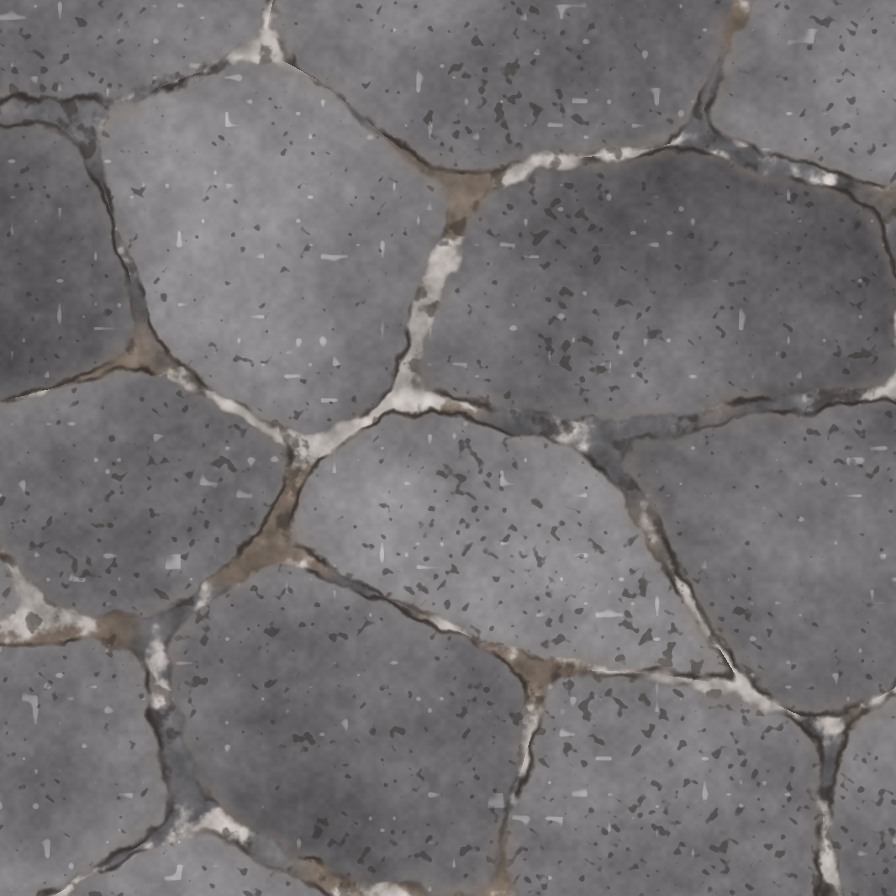
Write a three.js fragment shader that draws this texture.

```glsl
// Worn grey cobblestones with pitted faces and crumbly pale and tan mortar joints.
#define GRID vec2(2.6, 3.5)      // stones across and up
#define JITTER 0.60              // irregularity of the stone layout
#define FLATTEN vec2(1.0, 1.9)   // turns hexagonal cells into squarer blocks
#define ROUNDING 64.0            // lower values give rounder corners
#define JOINT 0.0070             // half width of the joints
#define SOFT 0.0028              // softness of the outlines
#define PIT_DEPTH 0.50           // darkness of the pits
#define STONE vec3(0.460, 0.453, 0.462)
#define PALE vec3(0.69, 0.665, 0.65)
#define TAN vec3(0.48, 0.43, 0.39)
#define DARK vec3(0.20, 0.18, 0.17)

varying vec2 vUv;

float hash(vec2 p) {
  return fract(sin(dot(p, vec2(127.1, 311.7))) * 43758.5);
}

vec2 hash2(vec2 p) {
  return vec2(hash(p), hash(p + 17.3));
}

float noise(vec2 p) {
  vec2 i = floor(p);
  vec2 f = fract(p);
  f = f * f * (3.0 - 2.0 * f);
  float low = mix(hash(i), hash(i + vec2(1.0, 0.0)), f.x);
  float high = mix(hash(i + vec2(0.0, 1.0)), hash(i + 1.0), f.x);
  return mix(low, high, f.y);
}

float fbm(vec2 p) {
  float sum = 0.0;
  float amp = 0.5;
  for (int i = 0; i < 4; i++) {
    sum += amp * noise(p);
    p = mat2(1.6, 1.2, -1.2, 1.6) * p + 5.7;
    amp *= 0.5;
  }
  return sum / 0.9375;
}

// Offset vector that bends straight lines.
vec2 wobble(vec2 p) {
  return vec2(noise(p), noise(p + 40.0)) - 0.5;
}

// Centre of a stone in canvas units; odd rows are shifted like brickwork.
vec2 stoneCentre(vec2 id) {
  vec2 shift = vec2(0.5 * mod(id.y, 2.0), 0.0);
  return (id + 0.5 + shift + JITTER * (hash2(id + 3.0) - 0.5)) / GRID;
}

// Rounded distance to the stone border in x, stone id in yz.
vec3 cobbles(vec2 p) {
  vec2 base = floor(p * GRID);
  vec2 id = base;
  float nearest = 9.0;
  for (int y = -2; y <= 2; y++) {
    for (int x = -2; x <= 2; x++) {
      vec2 cell = base + vec2(float(x), float(y));
      vec2 away = p - stoneCentre(cell);
      float d = dot(away * FLATTEN, away);
      if (d < nearest) { nearest = d; id = cell; }
    }
  }
  vec2 own = stoneCentre(id);
  float sum = 0.0;
  for (int y = -2; y <= 2; y++) {
    for (int x = -2; x <= 2; x++) {
      vec2 other = stoneCentre(id + vec2(float(x), float(y)));
      vec2 gap = (other - own) * FLATTEN;
      if (dot(gap, gap) > 0.0001) {
        float d = dot(0.5 * (own + other) - p, normalize(gap));
        sum += exp(-ROUNDING * d);
      }
    }
  }
  return vec3(-log(sum) / ROUNDING, id);
}

// Irregular pock marks; wear from 0 to 1 makes them denser.
float pits(vec2 p, float wear) {
  vec2 q = mat2(0.8, 0.6, -0.6, 0.8) * p;
  float pocks = 0.62 * noise(q * 105.0) + 0.38 * noise(q * 190.0 + 7.0);
  float level = mix(0.78, 0.64, wear);
  return smoothstep(level, level + 0.13, pocks);
}

void main() {
  vec2 p = vUv + vec2(0.4, 0.3);
  vec3 cobble = cobbles(p + 0.12 * wobble(p * 2.3) + 0.022 * wobble(p * 8.0));
  vec2 id = cobble.yz;

  // Ragged border with joints of changing width
  float width = JOINT * mix(-0.3, 2.1, noise(p * 7.0 + 11.0));
  float ragged = 0.020 * (fbm(p * 36.0 + id * 7.0) - 0.5);
  float edge = cobble.x - width + ragged;

  // Stone face: own shade, broad mottling and fine grain
  float wear = smoothstep(0.35, 0.68, fbm(p * 5.0 + 21.0));
  float mottle = fbm(p * 4.5 + id * 3.0) - 0.5;
  float blotch = fbm(p * 34.0 + 15.0) - 0.5;
  float grain = noise(p * 170.0) + noise(p * 95.0) - 1.0;
  float shade = 0.13 * (hash(id + 2.0) - 0.5) + 0.27 * mottle + 0.10 * blotch + 0.035 * grain;
  vec3 stone = STONE + shade - 0.035 * (wear - 0.5);
  stone = mix(stone, DARK, PIT_DEPTH * pits(p, wear));
  stone += 0.16 * smoothstep(0.90, 0.97, noise(p * 75.0 + 33.0));
  float dust = (1.0 - smoothstep(0.0, 0.018, edge)) * noise(p * 30.0);
  stone = mix(stone, mix(TAN, PALE, 0.2), 0.5 * dust);

  // Crumbly mortar: pale lumps lying in earthy grit
  float lumps = fbm(p * 40.0 + 3.0);
  float lime = smoothstep(0.47, 0.57, 0.6 * noise(p * 11.0 + 6.0) + 0.4 * lumps);
  vec3 earth = mix(TAN, STONE * 0.9, smoothstep(0.3, 0.7, noise(p * 10.0 + 60.0)));
  vec3 mortar = mix(earth, PALE, lime);
  mortar *= 0.66 + 0.62 * lumps + 0.08 * grain;
  mortar = mix(mortar, DARK, 0.5 * smoothstep(0.58, 0.72, fbm(p * 46.0 + 80.0)));

  // Thin dark crevice, broken into short pieces
  vec3 color = mix(mortar, stone, smoothstep(-SOFT, SOFT, edge));
  float crevice = 1.0 - smoothstep(0.0, 0.0050, abs(edge + 0.001));
  float broken = smoothstep(0.40, 0.70, 0.6 * noise(p * 13.0 + id * 5.0) + 0.4 * noise(p * 48.0));
  color = mix(color, DARK, crevice * mix(0.08, 0.85, broken));

  gl_FragColor = vec4(color, 1.0);
}
```
